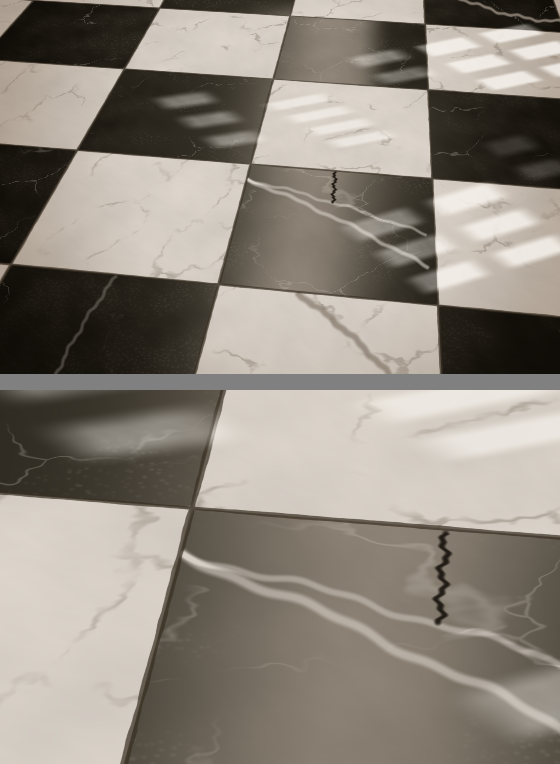
Top: the whole. Bottom: its middle third, enlarged.
Reproduce this texture procedurally as a WebGL 2 fragment shader.

```glsl
#version 300 es
precision highp float;
uniform vec2 u_resolution;
out vec4 fragColor;

const float PI = 3.14159265;
const vec3 PALE_LIT = vec3(0.84, 0.81, 0.775);
const vec3 PALE_SHADE = vec3(0.67, 0.615, 0.56);
const vec3 DARK_LIT = vec3(0.17, 0.155, 0.12);
const vec3 DARK_SHADE = vec3(0.06, 0.045, 0.025);
const vec3 GLARE = vec3(0.55, 0.51, 0.46);
const vec3 SUN = vec3(0.96, 0.945, 0.92);
const vec3 VEIN_BROWN = vec3(0.46, 0.41, 0.35);
const vec3 GROUT = vec3(0.22, 0.18, 0.13);

vec2 hash2(vec2 p) {
  return fract(sin(vec2(dot(p, vec2(127.1, 311.7)), dot(p, vec2(269.5, 183.3)))) * 43758.55);
}

// Distances to the nearest and second nearest cell point
vec2 cellular(vec2 p) {
  vec2 cell = floor(p), near = vec2(9.0);
  for (int y = -1; y <= 1; y++)
    for (int x = -1; x <= 1; x++) {
      vec2 c = cell + vec2(x, y);
      float d = length(c + hash2(c) - p);
      near = d < near.x ? vec2(d, near.x) : vec2(near.x, min(near.y, d));
    }
  return near;
}

// Layered sines, about -1 to 1
float waves(vec2 p) {
  float sum = 0.0, gain = 0.5;
  for (int i = 0; i < 5; i++) {
    sum += gain * sin(p.x + 1.7 * sin(p.y)) * cos(p.y * 1.1 - 0.6 * p.x);
    p = mat2(1.5, 1.2, -1.2, 1.5) * p + 3.1;
    gain *= 0.6;
  }
  return sum;
}

// Broken vein network along cell borders
float veins(vec2 p, float width) {
  vec2 warped = p + 0.22 * vec2(waves(p * 3.0), waves(p * 3.0 + 7.0));
  vec2 f = cellular(warped);
  return (1.0 - smoothstep(0.0, width, f.y - f.x)) * smoothstep(-0.1, 0.5, waves(p * 1.7 + 4.0));
}

// Wobbling tapered line from a to b, bowed sideways
float strand(vec2 p, vec2 a, vec2 b, float bow, float width) {
  vec2 ab = b - a, dir = normalize(ab);
  float len = length(ab), along = dot(p - a, dir);
  float t = clamp(along / len, 0.0, 1.0);
  float side = dot(p - a, vec2(-dir.y, dir.x)) - bow * sin(PI * t);
  side -= 0.003 * sin(t * 19.0) + 0.0015 * sin(t * 53.0);
  float d = length(vec2(side, along - t * len));
  return 1.0 - smoothstep(width * 0.2, width + 1.0 / u_resolution.y, d);
}

// Skewed grid of soft window panes
float panes(vec2 p, vec2 first, vec2 along, vec2 down, vec2 count, float soft) {
  vec2 q = inverse(mat2(along, down)) * (p - first) + 0.5;
  vec2 inside = step(vec2(0.0), q) * step(q, count);
  vec2 halfSize = vec2(0.42, 0.34) - 0.5 * soft;
  vec2 lit = 1.0 - smoothstep(halfSize - soft, halfSize + soft, abs(fract(q) - 0.5));
  return lit.x * lit.y * inside.x * inside.y;
}

void main() {
  // Screen position, y down from the top edge
  vec2 p = gl_FragCoord.xy / u_resolution * vec2(1.5, 1.0);
  p.y = 1.0 - p.y;

  // Floor position, one unit per tile
  mat3 view = mat3(0.3365, 0.0204, -0.0167, -0.1365, 0.1395, -0.1259, 0.4277, 0.0215, 1.0);
  vec3 ray = inverse(view) * vec3(p, 1.0);
  vec2 ground = ray.xy / ray.z;
  vec2 id = floor(ground), local = ground - id;
  vec2 rnd = hash2(id + 3.0);
  float check = sin(PI * ground.x) * sin(PI * ground.y);
  float aa = fwidth(check) * 0.7 + 0.0005;
  float pale = smoothstep(-aa, aa, check);

  // Stone, veined differently in each tile
  float angle = 0.6 + 0.8 * rnd.x;
  mat2 turn = mat2(cos(angle), sin(angle), -sin(angle), cos(angle));
  vec2 grain = turn * local * vec2(1.3, 1.0) + rnd * 40.0;
  float cloud = waves(grain * 5.0);
  vec2 fromCentre = (p - vec2(0.78, 0.42)) / vec2(0.68, 0.75);
  float room = exp(-dot(fromCentre, fromCentre));
  vec3 paleStone = mix(PALE_SHADE, PALE_LIT, smoothstep(0.1, 0.75, room)) * (1.0 + 0.035 * cloud);
  paleStone = mix(paleStone, VEIN_BROWN, 0.38 * veins(grain * vec2(1.8, 3.4), 0.09));
  paleStone = mix(paleStone, VEIN_BROWN, 0.6 * strand(p, vec2(0.80, 0.785), vec2(1.05, 1.01), -0.01, 0.012));
  vec3 darkStone = mix(DARK_SHADE, DARK_LIT, smoothstep(0.1, 0.8, room + 0.15 * cloud));
  float speck = 1.0 - smoothstep(0.05, 0.35, cellular(ground * 45.0).x);
  darkStone += 0.09 * speck * smoothstep(-0.2, 0.6, cloud) * room;

  // Broad window reflection on the dark tiles
  float off = (p.x - 0.91 + 0.15 * p.y) / 0.2;
  float cut = smoothstep(0.96, 1.06, p.x) * (1.0 - smoothstep(0.22, 0.3, p.y));
  float glare = exp(-off * off) * (1.0 - cut) * smoothstep(-0.02, 0.06, p.y);
  darkStone = mix(darkStone, GLARE * (1.0 + 0.05 * cloud), glare);
  float threads = 0.25 * veins(grain * vec2(1.1, 1.9), 0.025);
  threads += 0.6 * strand(p, vec2(0.664, 0.48), vec2(1.145, 0.714), -0.01, 0.006);
  threads += 0.5 * strand(p, vec2(0.664, 0.48), vec2(1.14, 0.627), -0.008, 0.004);
  threads += 0.25 * strand(p, vec2(0.31, 0.74), vec2(0.15, 1.0), 0.008, 0.005);
  darkStone = mix(darkStone, PALE_LIT, min(threads, 1.0));
  darkStone = mix(darkStone, DARK_SHADE, 0.85 * strand(p, vec2(0.898, 0.462), vec2(0.892, 0.54), 0.0, 0.004));
  vec3 color = mix(darkStone, paleStone, pale);

  // Worn joints
  vec2 edge = 0.5 - abs(local - 0.5);
  vec2 pixel = fwidth(ground);
  float worn = 0.006 + 0.003 * waves(ground * 14.0);
  vec2 joint = 1.0 - smoothstep(vec2(worn) - pixel * 0.5, vec2(worn) + pixel * 0.7, edge);
  color = mix(color, GROUT, 0.7 * max(joint.x, joint.y));

  // Sunlight falling through the window
  float sun = panes(p, vec2(1.20, 0.125), vec2(0.17, -0.035), vec2(0.082, 0.045), vec2(2, 3), 0.09);
  sun += 0.8 * panes(p, vec2(0.80, 0.273), vec2(0.21, -0.04), vec2(0.056, 0.033), vec2(1, 4), 0.13);
  sun += panes(p, vec2(0.498, 0.268), vec2(0.185, -0.027), vec2(0.065, 0.052), vec2(1, 3), 0.16);
  sun += panes(p, vec2(1.025, 0.60), vec2(0.225, -0.068), vec2(0.088, 0.07), vec2(2, 3), 0.12);
  sun += 0.4 * panes(p, vec2(1.367, 0.39), vec2(0.156, -0.035), vec2(0.09, 0.063), vec2(1, 2), 0.16);
  sun += panes(p, vec2(1.015, 0.156), vec2(0.176, -0.035), vec2(0.068, 0.045), vec2(1, 2), 0.15);
  color = mix(color, SUN, min(sun, 1.0) * mix(0.42 + 0.1 * cloud, 0.88, pale));

  // Cable at the far corner
  color = mix(color, PALE_SHADE, 0.7 * strand(p, vec2(1.22, -0.01), vec2(1.52, 0.06), 0.015, 0.004));
  fragColor = vec4(color, 1.0);
}
```
